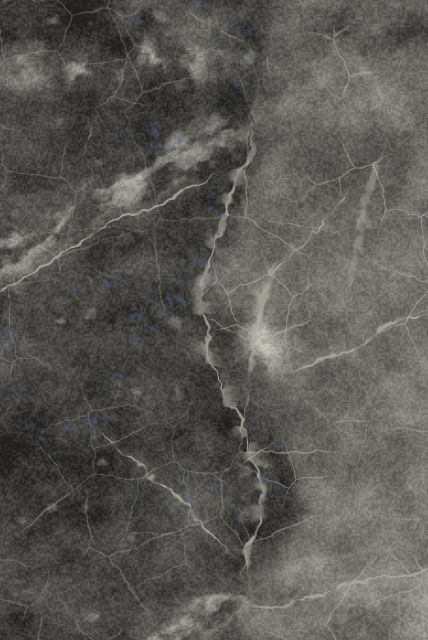
This texture is drawn by a WebGL 2 fragment shader. Its source:

```glsl
#version 300 es
precision highp float;
// Weathered dark stone: a crumbling fault splits a charcoal side from a paler grey side.
// Cloudy value noise gives the body, cellular edges the fine cracks, bent segments
// the long veins, and cellular dots the pale and blue mineral flecks.
uniform vec2 u_resolution;
out vec4 fragColor;

float hash(vec2 p) {
  vec3 h = fract(vec3(p.xyx) * 0.1031);
  h += dot(h, h.yzx + 33.33);
  return fract((h.x + h.y) * h.z);
}
vec2 hash2(vec2 p) { return vec2(hash(p), hash(p + 57.3)); }

float noise(vec2 p) {
  vec2 i = floor(p), f = fract(p);
  f = f * f * (3.0 - 2.0 * f);
  return mix(mix(hash(i), hash(i + vec2(1, 0)), f.x),
             mix(hash(i + vec2(0, 1)), hash(i + vec2(1, 1)), f.x), f.y);
}
vec2 noise2(vec2 p) { return vec2(noise(p), noise(p + 40.0)) - 0.5; }

float clouds(vec2 p) {
  float sum = 0.0, amp = 0.5;
  for (int i = 0; i < 5; i++) {
    sum += amp * noise(p);
    p = mat2(1.6, 1.2, -1.2, 1.6) * p + 7.1;
    amp *= 0.5;
  }
  return sum;
}

// Layered sines for slow bends, noise for ragged edges
vec2 bend(vec2 p) {
  vec2 slow = sin(p.yx * 13.0 + vec2(0.5, 2.0)) + 0.5 * sin(p.yx * 31.0 + p * 9.0);
  return p + 0.007 * slow + 0.011 * noise2(p * 48.0) + 0.006 * noise2(p * 125.0);
}

// Distance to the nearest cell border, in cell units
float cellEdge(vec2 p) {
  vec2 cell = floor(p), f = fract(p), nearest = vec2(8.0);
  for (int k = 0; k < 9; k++) {
    vec2 o = vec2(k % 3 - 1, k / 3 - 1), r = o + hash2(cell + o) - f;
    if (dot(r, r) < dot(nearest, nearest)) nearest = r;
  }
  float edge = 8.0;
  for (int k = 0; k < 25; k++) {
    vec2 o = vec2(k % 5 - 2, k / 5 - 2), r = o + hash2(cell + o) - f, gap = r - nearest;
    if (dot(gap, gap) > 1e-4) edge = min(edge, dot(0.5 * (r + nearest), normalize(gap)));
  }
  return edge;
}

// Soft dots in a random share of the cells
float flecks(vec2 p, float share, float size) {
  vec2 cell = floor(p);
  float radius = size * (0.4 + 0.6 * hash(cell + 5.1));
  float d = length(fract(p) - mix(vec2(0.3), vec2(0.7), hash2(cell)));
  return step(hash(cell + 11.7), share) * (1.0 - smoothstep(0.3 * radius, radius, d));
}

// Distance to a segment, and the position along it
vec2 segment(vec2 p, vec2 a, vec2 b) {
  vec2 ab = b - a;
  float t = clamp(dot(p - a, ab) / dot(ab, ab), 0.0, 1.0);
  return vec2(length(p - a - ab * t), t);
}

float vein(vec2 p, vec2 a, vec2 b, float width) {
  vec2 s = segment(p, a, b);
  float taper = smoothstep(0.0, 0.2, s.y) * smoothstep(0.0, 0.2, 1.0 - s.y);
  float w = width * (0.2 + 1.5 * noise(p * 40.0)) * taper;
  float core = 1.0 - smoothstep(0.2 * w, w + 0.0012, s.x);
  float broken = 0.25 + 0.65 * smoothstep(0.2, 0.6, noise(p * 70.0));
  return taper * (core * broken + 0.13 * exp(-s.x * s.x / (40.0 * width * width)));
}

float glow(vec2 p, vec2 center, vec2 size) {
  vec2 d = (p - center) / size;
  return exp(-dot(d, d));
}

float faultX(float y) { return 0.35 + 0.04 * sin(9.0 * (0.36 - y)) + 0.024 * noise(vec2(y * 21.0, 3.0)); }

// Thin ragged seam with pale crumbs beside it
float fault(vec2 p, float across) {
  float w = 0.0006 + 0.006 * pow(noise(p * 34.0), 2.0);
  float seam = (1.0 - smoothstep(0.3 * w, w + 0.0014, abs(across))) * (0.45 + 0.5 * noise(p * 80.0));
  float crumbs = smoothstep(0.58, 0.75, noise(p * 48.0)) * exp(-across * across / 2e-4);
  return max(seam, 0.6 * crumbs) * smoothstep(0.09, 0.13, p.y) * (1.0 - smoothstep(0.72, 0.95, p.y));
}

void main() {
  vec2 p = gl_FragCoord.xy / u_resolution.y, q = bend(p);
  float fine = clouds(q * 26.0), x = faultX(p.y), across = q.x - x;
  float pale = smoothstep(-0.015, 0.05, across);

  // Body tones, rougher near the top and the lower right
  float rough = smoothstep(0.8, 0.95, p.y) + pale * (1.0 - smoothstep(0.1, 0.28, p.y));
  float tone = mix(0.235, 0.425, pale) + (clouds(p * 7.0 + 3.0) - 0.48) * 0.28 + (fine - 0.48) * 0.2;
  tone += rough * (clouds(q * vec2(9.0, 17.0)) - 0.46) * 0.4 - 0.08 * pale * smoothstep(0.82, 1.0, p.y);
  tone -= 0.2 * glow(q, vec2(x + 0.04, 0.25), vec2(0.022, 0.13)) + 0.17 * glow(q, vec2(0.37, 0.49), vec2(0.04, 0.05));

  // Broken pale bands and stains
  float band = 1.0 - smoothstep(0.012, 0.06, segment(q, vec2(-0.05, 0.57), vec2(0.33, 0.78)).x);
  band += 1.0 - smoothstep(0.01, 0.045, segment(q, vec2(0.24, -0.03), vec2(0.36, 0.06)).x);
  tone += band * (0.03 + 0.3 * smoothstep(0.38, 0.75, clouds(mat2(0.87, -0.5, 0.5, 0.87) * q * vec2(24.0, 50.0))));
  float stain = glow(q, vec2(0.41, 0.47), vec2(0.03, 0.05)) + glow(q, vec2(0.2, 0.89), vec2(0.16, 0.03));
  tone += stain * 0.36 * smoothstep(0.42, 0.7, fine);

  // Long veins, fault, cellular cracks and scattered hairlines
  float lines = vein(q, vec2(-0.05, 0.52), vec2(0.37, 0.745), 0.0022);
  lines += vein(q, vec2(0.125, 0.34), vec2(0.39, 0.12), 0.0016);
  lines += vein(q, vec2(0.36, 0.05), vec2(0.75, 0.12), 0.0026);
  lines += vein(q, vec2(0.42, 0.415), vec2(0.75, 0.53), 0.0026);
  lines += vein(q, vec2(0.42, 0.56), vec2(0.56, 0.72), 0.0016);
  lines += 0.8 * vein(q, vec2(0.38, 0.4), vec2(0.44, 0.61), 0.007);
  lines += 0.5 * vein(q, vec2(0.54, 0.52), vec2(0.6, 0.79), 0.006) + fault(q, across);
  for (float i = 0.0; i < 2.0; i++) {
    float crack = 1.0 - smoothstep(0.001, 0.014 + 0.006 * i, cellEdge(mix(p, q, 0.6) * (6.0 + 5.0 * i) + 2.0));
    lines += crack * smoothstep(0.42, 0.72, noise(q * 11.0 + 9.0 * i)) * mix(0.3, 0.55, pale);
  }
  for (float i = 0.0; i < 16.0; i++) {
    vec2 start = hash2(vec2(i, 4.0)) * vec2(0.67, 1.0), reach = hash2(vec2(i, 9.0)) - 0.5;
    lines += 0.45 * vein(mix(p, q, 0.4), start, start + 0.3 * reach, 0.0007);
  }

  // Flecks and grain
  tone += 0.2 * flecks(q * 17.0, 0.35, 0.3) * (1.0 - pale) * noise(p * 60.0);
  tone += 0.13 * (noise(p * 340.0) - 0.5) + 0.05 * (noise(p * 130.0) - 0.5);
  float zone = smoothstep(0.62, 0.8, noise(p * 9.0 + 20.0)) * (1.0 - pale) + glow(p, vec2(0.415, 0.3), vec2(0.025, 0.1));
  float blue = clamp(flecks(q * 60.0, 0.4, 0.5) * zone, 0.0, 1.0);

  vec3 color = max(tone, 0.13) * vec3(1.015, 1.0, 0.955);
  color = mix(color, vec3(0.68, 0.665, 0.62), clamp(lines, 0.0, 0.85));
  fragColor = vec4(mix(color, vec3(0.3, 0.36, 0.5), 0.5 * blue), 1.0);
}
```
